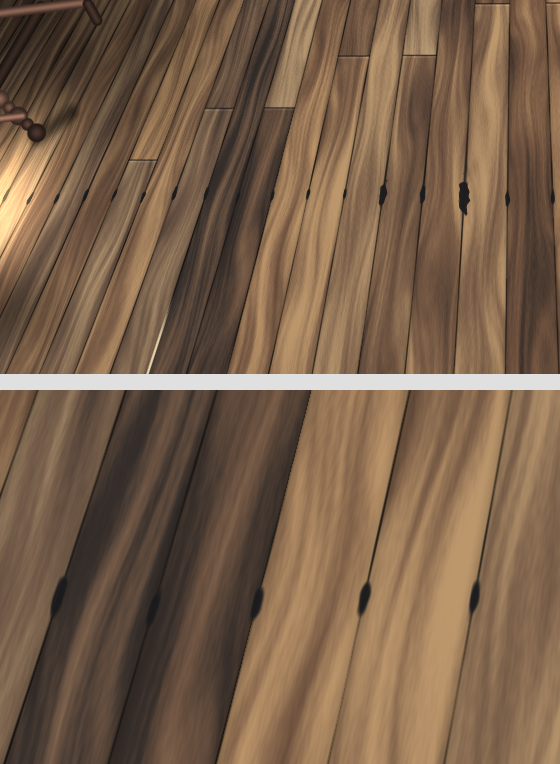
Top: the whole. Bottom: its middle third, enlarged.
This texture is drawn by a Shadertoy shader. Its source:

```glsl
// Hardwood plank floor in perspective, with resin knots, sunlight and a chair's turned legs.

float hash(float n) { return fract(sin(n * 127.1 + 3.7) * 4375.85); }

vec2 gradientAt(vec2 cell) {
    float angle = 6.2832 * hash(dot(cell, vec2(1.37, 7.91)));
    return vec2(cos(angle), sin(angle));
}

float gradientNoise(vec2 p) {
    vec2 i = floor(p), f = fract(p), e = vec2(1.0, 0.0);
    vec2 u = f * f * f * (f * (f * 6.0 - 15.0) + 10.0);
    float low = mix(dot(gradientAt(i), f), dot(gradientAt(i + e), f - e), u.x);
    float high = mix(dot(gradientAt(i + e.yx), f - e.yx), dot(gradientAt(i + 1.0), f - 1.0), u.x);
    return mix(low, high, u.y);
}

float segment(vec2 p, vec2 a, vec2 b) {
    vec2 d = b - a;
    return length(p - a - d * clamp(dot(p - a, d) / dot(d, d), 0.0, 1.0));
}

// Ramp from dark heartwood to pale sapwood
vec3 woodColor(float tone) {
    vec3 c = mix(vec3(0.20, 0.175, 0.165), vec3(0.42, 0.328, 0.265), smoothstep(0.02, 0.5, tone));
    return mix(c, vec3(0.72, 0.60, 0.45), smoothstep(0.38, 0.98, tone));
}

// Heartwood shade of each plank, counted from right to left
const float plankTone[18] = float[](0.65, 0.47, 0.68, 0.50, 0.52, 0.71, 0.68, 0.64, 0.27,
                                    0.22, 0.54, 0.61, 0.62, 0.54, 0.52, 0.57, 0.60, 0.52);

// Lays one stroke of turned, shaded wood over the floor
void paintRod(inout vec3 col, float d, float radius, vec3 tint, float px) {
    float roundness = 0.5 + 0.6 * smoothstep(radius, 0.0, d);
    col = mix(col, tint * roundness, smoothstep(px, -px, d - radius));
}

void mainImage(out vec4 fragColor, in vec2 fragCoord) {
    vec2 p = fragCoord / iResolution.y;
    float px = 1.0 / iResolution.y;

    // Perspective: seams fan out from a vanishing point above the canvas
    float depth = 3.05 - p.y;
    float fan = (1.387 - p.x) / depth - 0.0117;
    float squeeze = 0.046 - 0.0216 * fan;
    float across = fan / squeeze;
    float along = 6.0 / depth;
    float plankWidth = squeeze * squeeze / 0.046 * depth;
    float plank = floor(across), seam = floor(across + 0.5);

    // Every second plank ends inside the view, stepping down to the left
    float pairOdd = mod(floor(plank * 0.5), 2.0);
    float jointGap = p.y - (0.99 - 0.035 * plank - 0.068 * pairOdd);
    float hasJoint = (1.0 - mod(plank, 2.0)) * step(plank, 11.0);
    float beyond = hasJoint * step(0.0, jointGap);
    float tone = plankTone[int(clamp(plank + 2.0, 0.0, 17.0))];
    tone = mix(tone, mix(0.46, 0.76, pairOdd), beyond);
    float seed = 17.0 * hash(plank + 31.0 * beyond) + 5.0 * plank;

    // Grain: bent growth bands, long dark streaks, fine pores
    vec2 grain = vec2(across - plank, along);
    float bend = gradientNoise(grain * vec2(1.2, 3.5) + seed);
    float bands = sin(22.0 * (grain.x * 0.7 + bend) + seed);
    float streak = gradientNoise(vec2(grain.x * 2.8 + bend * 1.6, along * 1.6) + seed * 1.7);
    float fine = gradientNoise(vec2(grain.x * 10.0 + bend * 5.0, along * 4.0) + seed * 2.3);
    float pores = gradientNoise(vec2(across * 34.0, along * 60.0));
    tone += 0.50 * streak + 0.19 * fine + 0.07 * pores + 0.025 * bands;
    tone += 0.18 * gradientNoise(vec2(across * 0.8, along * 5.0));
    vec3 col = woodColor(tone);
    col *= mix(vec3(1.04, 0.98, 0.92), vec3(0.99, 1.0, 1.0), hash(seed));

    // Seams that fade in and out, and plank ends
    float seamGap = abs(across - seam) * plankWidth;
    float seamDark = 0.42 + 0.6 * gradientNoise(vec2(seam * 3.7, along * 7.0));
    col *= 1.0 - 0.13 * smoothstep(0.012, 0.0, seamGap);
    col *= 1.0 - clamp(seamDark, 0.1, 0.7) * smoothstep(0.0012 + px, 0.0, seamGap);
    col *= 1.0 - 0.5 * hasJoint * smoothstep(0.0012 + px, 0.0, abs(jointGap));
    col += 0.07 * hasJoint * smoothstep(0.002 + px, 0.0, abs(jointGap + 0.004));

    // Resin knots in one row along the seams, largest right of centre
    float knotSize = 0.32 + 0.22 * hash(seam + 2.0) + 0.75 * exp(-2.0 * pow(seam - 1.0, 2.0))
                   + 0.45 * step(2.5, seam) * step(seam, 3.5);
    float knotY = p.y - 0.485 + 0.02 * hash(seam + 4.0);
    float ragged = 1.0 + 0.5 * gradientNoise(p * 55.0);
    float knot = length(vec2(seamGap / 0.0105, knotY / 0.038)) * ragged - knotSize;
    float tailWidth = 0.0035 * knotSize * smoothstep(0.2 * knotSize, 0.0, abs(knotY - 0.05));
    float tail = smoothstep(px, -px, seamGap + 0.0005 - tailWidth);
    float resin = max(smoothstep(0.16, -0.12, knot), 0.7 * tail);
    col = mix(col, vec3(0.10, 0.10, 0.11), resin * 0.95);

    // Bright gap at the near end of one seam
    float glint = smoothstep(0.003 + px, 0.001, abs(across - 8.0) * plankWidth);
    col = mix(col, vec3(0.90, 0.82, 0.66), glint * smoothstep(0.22, 0.08, p.y));

    // Room shade in the corners, window light on the left edge
    col *= 1.0 - 0.48 * smoothstep(0.7, 0.05, length((p - vec2(0.0, 1.0)) * vec2(0.9, 1.0)));
    col *= 1.0 - 0.28 * smoothstep(0.22, 0.0, length((p - vec2(0.03, 0.17)) * vec2(1.0, 1.3)));
    col *= 1.0 - 0.14 * smoothstep(0.55, 1.0, p.y) * smoothstep(0.9, 0.3, p.x);
    vec2 sun = p - vec2(0.0, 0.46);
    sun.x -= 0.35 * sun.y;
    float light = exp(-dot(sun * sun, vec2(65.0, 26.0)));
    col = col * (1.0 + 0.8 * light) + vec3(0.38, 0.31, 0.18) * light * light;

    // Chair: shadow, rails, then a turned leg made of beads
    float shadow = segment(p, vec2(0.10, 0.63), vec2(0.19, 0.70));
    col *= 1.0 - 0.5 * smoothstep(0.035, 0.0, shadow);
    vec3 rosewood = vec3(0.50, 0.36, 0.30);
    paintRod(col, segment(p, vec2(0.11, 0.98), vec2(-0.02, 0.76)), 0.017, rosewood * 0.4, px);
    paintRod(col, segment(p, vec2(-0.02, 0.962), vec2(0.24, 0.995)), 0.014, rosewood, px);
    paintRod(col, segment(p, vec2(0.235, 0.99), vec2(0.26, 0.945)), 0.014, rosewood * 0.5, px);
    for (int i = 0; i < 5; i++) {
        float t = float(i) / 4.0;
        vec2 bead = mix(vec2(0.0, 0.735), vec2(0.098, 0.645), t);
        float radius = 0.021 + 0.004 * cos(3.1416 * float(i));
        paintRod(col, length(p - bead), radius, rosewood * mix(1.0, 0.55, t), px);
    }
    paintRod(col, segment(p, vec2(-0.02, 0.68), vec2(0.06, 0.69)), 0.011, rosewood * 1.2, px);

    fragColor = vec4(clamp(col, 0.0, 1.0), 1.0);
}
```
